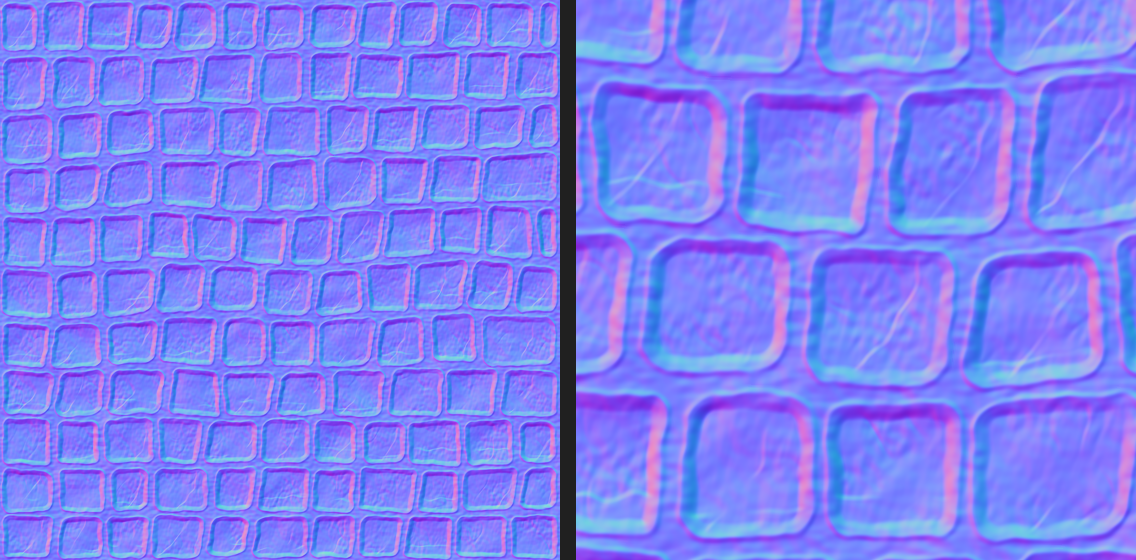
Left, the full canvas; right, a detail of the centre.
Reproduce this texture map procedurally as a WebGL 2 fragment shader.

```glsl
#version 300 es
precision highp float;

uniform vec2 u_resolution;
out vec4 fragColor;

const float ROWS = 11.0;
// Stone pitches per row, bottom to top; the last stone takes the remainder
const float PITCHES[11] = float[11](11., 10.85, 10.9, 10.1, 10.45, 10.85, 11.6, 10.45, 10.55, 11., 12.65);

vec2 hash2(vec2 p) {
    vec3 q = fract(p.xyx * vec3(0.1031, 0.1030, 0.0973));
    q += dot(q, q.yzx + 33.33);
    return fract((q.xx + q.yz) * q.zy);
}

float cornerDot(vec2 cell, vec2 f, vec2 corner) {
    return dot(hash2(cell + corner) * 2.0 - 1.0, f - corner);
}

float gradientNoise(vec2 p) {
    vec2 i = floor(p), f = p - i;
    vec2 u = f * f * f * (f * (f * 6.0 - 15.0) + 10.0);
    float low = mix(cornerDot(i, f, vec2(0, 0)), cornerDot(i, f, vec2(1, 0)), u.x);
    float high = mix(cornerDot(i, f, vec2(0, 1)), cornerDot(i, f, vec2(1, 1)), u.x);
    return mix(low, high, u.y);
}

// Jittered, leaning joint between two stones, in column units
float joint(float i, float pitches, float row, float v) {
    if (i <= 0.0) return 0.0;
    if (i >= floor(pitches + 0.5)) return pitches;
    vec2 h = hash2(vec2(i + 3.0, row * 7.0 + 11.0)) - 0.5;
    return i + h.x * 0.2 + (h.y * 0.22 + 0.05) * (v - 0.5);
}

float ridge(float d, float width) {
    return exp(-d * d / (width * width));
}

float surfaceHeight(vec2 p) {
    // Wavy courses, taller in the middle and climbing to the right near the top
    float wave = 0.4 * (1.0 - p.y) + 0.4 * smoothstep(0.35, 0.8, p.y) * (0.5 - p.x)
        + 0.2 * gradientNoise(p * vec2(4.0, 5.0) + 7.3);
    float y = p.y * ROWS + wave * sin(3.14159 * clamp(p.y, 0.0, 1.0));
    float row = clamp(floor(y), 0.0, ROWS - 1.0);
    float v = y - row;

    // Column of the stone
    float pitches = PITCHES[int(row)];
    float lastCol = floor(pitches + 0.5) - 1.0;
    float x = p.x * pitches;
    float col = clamp(floor(x), 0.0, lastCol);
    if (x < joint(col, pitches, row, v)) col -= 1.0;
    else if (x >= joint(col + 1.0, pitches, row, v)) col += 1.0;
    col = clamp(col, 0.0, lastCol);
    float left = joint(col, pitches, row, v) / pitches;
    float right = joint(col + 1.0, pitches, row, v) / pitches;

    // Rounded, uneven outline
    vec2 id = vec2(col + 31.0, row * 5.0 + 17.0);
    vec2 ha = hash2(id), hb = hash2(id + 57.0), hc = hash2(id + 113.0);
    vec2 q = vec2(p.x - 0.5 * (left + right), (v - 0.5) / ROWS);
    vec2 halfSize = vec2(0.5 * (right - left), 0.5 / ROWS);
    vec2 tilt = 0.12 * (hc - 0.5) * q.x;
    vec2 low = -q - halfSize + 0.0074 + 0.005 * ha * ha + vec2(0.0, tilt.x);
    vec2 high = q - halfSize + 0.0074 + 0.005 * hb * hb + vec2(0.0, tilt.y);
    vec2 e = max(low, high);
    float radius = 0.006 + 0.009 * hc.x;
    float d = length(max(e + radius, 0.0)) + min(max(e.x, e.y) + radius, 0.0) - radius;
    float wobble = gradientNoise(p * 38.0);
    d += 0.004 * wobble + 0.0012 * gradientNoise(p * 95.0);

    // Raised face with a thin groove around it
    float face = 1.0 - smoothstep(-0.006, 0.0015, d);
    float h = (0.0050 + 0.002 * wobble) * face - 0.0012 * ridge(d - 0.0033, 0.0021);
    h -= face * dot(q * q, vec2(0.5, 1.5));

    // Broken creases, curved scratches and fine wrinkles
    float patches = gradientNoise(p * 22.0 + 3.0);
    float worn = smoothstep(-0.25, 0.1, patches);
    float bend = 0.009 * gradientNoise(p * 45.0 + 19.0);
    float crease = q.y + halfSize.y * (0.25 + 0.35 * ha.x) + 0.15 * (hb.x - 0.5) * q.x + bend;
    h += face * worn * step(0.3, hb.y) * 0.0010 * smoothstep(-0.002, 0.002, crease);
    float scratch = q.x - halfSize.x * (0.8 * ha.y - 0.1) - (0.2 + 0.5 * hc.y) * q.y
        + 7.0 * q.y * q.y + bend;
    h -= face * worn * step(0.35, hc.x) * 0.0010 * smoothstep(-0.002, 0.002, scratch);
    float wrinkle = ridge(gradientNoise(p * vec2(34.0, 26.0) + 87.0), 0.07);
    h += face * worn * 0.0004 * wrinkle;

    // Slanted grain on the faces, layered grit in the joints
    float rough = 0.5 + 0.7 * smoothstep(-0.15, 0.3, patches);
    float grain = gradientNoise(vec2(p.x * 175.0 - p.y * 40.0, p.y * 80.0));
    float pits = gradientNoise(p * 130.0 + 41.0);
    float grit = gradientNoise(p * vec2(80.0, 140.0) + 71.0);
    h += mix(0.0012 * grit + 0.0006 * pits, rough * (0.0007 * grain + 0.0010 * pits), face);
    return h + 0.006 * gradientNoise(p * 16.0 + 5.0);
}

void main() {
    vec2 p = gl_FragCoord.xy / u_resolution;
    vec2 s = vec2(0.0012, 0.0);
    vec2 slope = vec2(surfaceHeight(p + s.xy) - surfaceHeight(p - s.xy),
                      surfaceHeight(p + s.yx) - surfaceHeight(p - s.yx)) / (2.0 * s.x);
    // Slopes facing left are softened; the green axis points down
    float across = -slope.x * (slope.x > 0.0 ? 0.8 : 1.15);
    vec3 normal = normalize(vec3(across - 0.02, slope.y + 0.01, 1.0));
    fragColor = vec4(normal * 0.5 + 0.5, 1.0);
}
```
